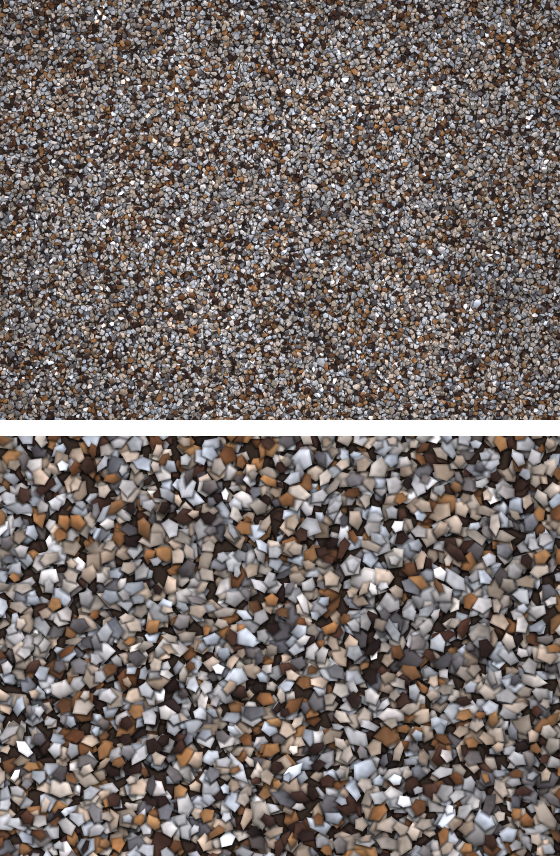
Top, the full canvas; bottom, a detail of the centre.
Give the GLSL for this texture, as a Shadertoy shader.

```glsl
const float TAU = 6.28318;
const int LAYERS = 8;
const vec3 GROUND = vec3(0.20, 0.16, 0.14);

vec3 hash33(vec3 p) {
    p = fract(p * vec3(0.1031, 0.1030, 0.0973));
    p += dot(p, p.yxz + 33.33);
    return fract((p.xxy + p.yxx) * p.zyx);
}

mat2 rotation(float angle) {
    float c = cos(angle), s = sin(angle);
    return mat2(c, s, -s, c);
}

float valueNoise(vec2 p, float seed) {
    vec2 i = floor(p), f = fract(p);
    f = f * f * (3.0 - 2.0 * f);
    float a = hash33(vec3(i, seed)).x;
    float b = hash33(vec3(i + vec2(1, 0), seed)).x;
    float c = hash33(vec3(i + vec2(0, 1), seed)).x;
    float d = hash33(vec3(i + vec2(1, 1), seed)).x;
    return mix(mix(a, b, f.x), mix(c, d, f.x), f.y);
}

// Convex five-sided chip with uneven sides
float chipDistance(vec2 p, float radius, vec3 rnd) {
    float d = -1.0;
    for (int i = 0; i < 5; i++) {
        float k = float(i);
        float wobble = fract(rnd.x * 7.3 + k * 0.618 + rnd.y * k * 3.1);
        float angle = (k + 0.45 * wobble) * TAU / 5.0;
        float side = radius * mix(0.65, 1.0, fract(wobble * 5.7 + rnd.z));
        d = max(d, dot(p, vec2(cos(angle), sin(angle))) - side);
    }
    return d;
}

// Mineral kinds: shell grey, cream, ochre brown, slate, dark stone
vec3 grainColour(float kind, float tone, float tint) {
    vec3 shell = mix(vec3(0.53, 0.53, 0.55), vec3(0.77, 0.77, 0.80), tone);
    vec3 cream = mix(vec3(0.50, 0.45, 0.41), vec3(0.76, 0.70, 0.66), tone);
    vec3 ochre = mix(vec3(0.33, 0.22, 0.16), vec3(0.60, 0.44, 0.30), tone);
    vec3 slate = mix(vec3(0.29, 0.27, 0.28), vec3(0.46, 0.45, 0.47), tone);
    vec3 stone = mix(vec3(0.15, 0.12, 0.12), vec3(0.29, 0.20, 0.17), tone);
    vec3 col = shell;
    if (kind > 0.36) col = cream;
    if (kind > 0.67) col = ochre;
    if (kind > 0.81) col = slate;
    if (kind > 0.91) col = stone;
    return col * mix(vec3(0.96, 1.0, 1.04), vec3(1.04, 1.0, 0.96), tint);
}

// Paints one sheet of scattered chips over the colour below
vec3 addLayer(vec3 col, vec2 uv, float rows, float density, float seed) {
    float soft = 0.75 * rows / iResolution.y;
    mat2 turn = rotation(seed * 0.9);
    vec2 p = turn * uv * rows + seed * 17.0;
    vec2 cell = floor(p);
    for (int y = -1; y <= 1; y++)
    for (int x = -1; x <= 1; x++) {
        vec2 id = cell + vec2(x, y);
        vec3 place = hash33(vec3(id, seed));
        vec3 shape = hash33(vec3(id, seed + 31.7));
        vec3 paint = hash33(vec3(id, seed + 67.3));
        vec2 q = p - id - mix(vec2(0.1), vec2(0.9), place.xy);
        if (place.z > density || dot(q, q) > 1.1) continue;

        float radius = mix(0.25, 0.45, shape.x);
        float stretch = mix(1.0, 1.45, shape.y * shape.y);
        vec2 local = rotation(shape.z * TAU) * q * vec2(1.0);
        local *= vec2(1.0 / stretch, stretch);
        float d = chipDistance(local, radius, shape);

        // Contact shadow, heavier below the chip
        float height = (q * turn).y;
        float below = smoothstep(0.45, -0.45, height);
        col *= 1.0 - mix(0.15, 0.55, below) * smoothstep(0.17, 0.0, d);

        // Tilted face, worn rim and a few bright glints
        vec3 face = grainColour(paint.x, paint.y, paint.z);
        vec2 tilt = vec2(place.z / density, paint.z) - 0.5;
        face *= 1.0 + 0.5 * dot(local, tilt) / radius + 0.12 * height / radius;
        face *= mix(0.84, 1.04, smoothstep(0.0, -0.12, d));
        face *= 0.92 + 0.16 * valueNoise(p * 5.0, seed);
        face += 0.18 * step(0.96, paint.y) * step(paint.x, 0.5);
        col = mix(col, face, smoothstep(soft, -soft, d));
    }
    return col;
}

void mainImage(out vec4 fragColor, in vec2 fragCoord) {
    vec2 uv = fragCoord / iResolution.y;
    vec2 centred = fragCoord / iResolution.xy - 0.5;

    // Ordinary chips with a sparse sheet of large ones among them
    vec3 col = GROUND;
    for (int i = 0; i < LAYERS; i++) {
        float seed = float(i) + 1.0;
        bool large = i == LAYERS - 3;
        float rows = large ? 33.0 : mix(46.0, 66.0, fract(seed * 0.618));
        col = addLayer(col, uv, rows, large ? 0.10 : 0.88, seed);
    }

    // Broad drifts of light and a gentle falloff to the corners
    float drift = valueNoise(uv * 4.0, 5.0) + 0.5 * valueNoise(uv * 9.0, 8.0);
    col *= 0.93 + 0.17 * drift;
    col *= 1.04 - 0.32 * dot(centred, centred);
    fragColor = vec4(clamp(col, 0.0, 1.0), 1.0);
}
```
